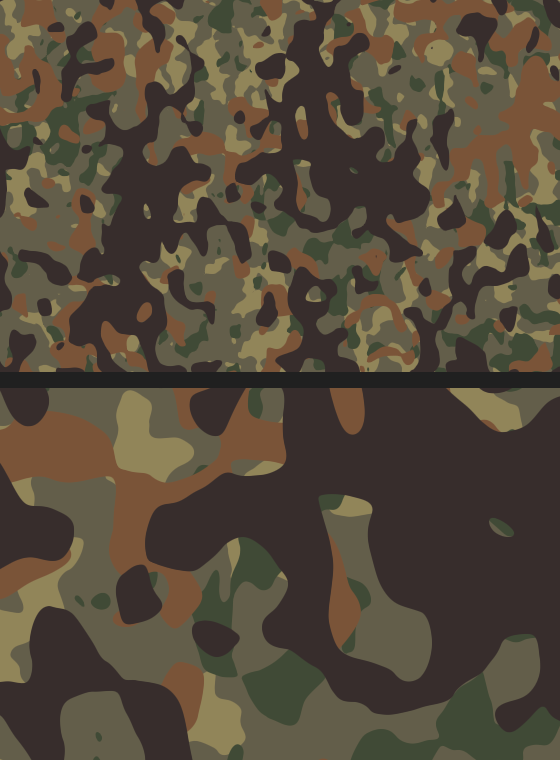
Top, the full canvas; bottom, a detail of the centre.
A Shadertoy shader for this pattern:

```glsl
#define GRAIN_FREQ 17.0     // spots per canvas height
#define WARP_FREQ 13.0
#define WARP_AMOUNT 0.022
#define NOISE_SPREAD 0.2117 // standard deviation of gradientNoise
#define GREY_CUT -0.58      // cuts in standard deviations, set the shares
#define GREEN_CUT 0.95
#define BROWN_CUT 0.70
#define DARK_CUT 0.52

const vec3 TAN   = vec3(0.57, 0.52, 0.35);
const vec3 GREY  = vec3(0.39, 0.37, 0.29);
const vec3 GREEN = vec3(0.25, 0.29, 0.21);
const vec3 BROWN = vec3(0.48, 0.33, 0.22);
const vec3 DARK  = vec3(0.215, 0.178, 0.174);

float hash(vec2 cell) {
    return fract(sin(dot(cell, vec2(127.1, 311.7))) * 43758.5453);
}

// Slope of a random unit gradient at a lattice corner
float cornerSlope(vec2 cell, vec2 offset) {
    float angle = 6.2832 * hash(cell);
    return dot(vec2(cos(angle), sin(angle)), offset);
}

float gradientNoise(vec2 p) {
    vec2 cell = floor(p), f = fract(p);
    vec2 s = f * f * (3.0 - 2.0 * f);
    vec2 e = vec2(1.0, 0.0);
    float low  = mix(cornerSlope(cell, f), cornerSlope(cell + e, f - e), s.x);
    float high = mix(cornerSlope(cell + e.yx, f - e.yx),
                     cornerSlope(cell + e.xx, f - e.xx), s.x);
    return mix(low, high, s.y);
}

// Clumped spots with unit spread: broad masses, round grains, ragged rims
float spots(vec2 p, float seed, float massFreq, float grainFreq, float clump, float ragged) {
    float c = cos(seed * 1.3), s = sin(seed * 1.3);
    vec2 q = mat2(c, s, -s, c) * p + seed * 7.3;
    vec2 w = q * WARP_FREQ;
    q += WARP_AMOUNT * vec2(gradientNoise(w), gradientNoise(w + 31.7));
    float field = clump * gradientNoise(q * massFreq)
                + sqrt(1.0 - clump * clump) * gradientNoise(q * grainFreq + 17.3)
                + ragged * gradientNoise(q * grainFreq * 2.3 + 53.9);
    return field / (NOISE_SPREAD * sqrt(1.0 + ragged * ragged));
}

// Lays a colour where the field exceeds its cut, with a smooth edge
vec3 lay(vec3 under, vec3 ink, float field, float cut) {
    float edge = max(0.55 * fwidth(field), 1e-4);
    return mix(under, ink, smoothstep(-edge, edge, field - cut));
}

void mainImage(out vec4 fragColor, in vec2 fragCoord) {
    vec2 p = fragCoord / iResolution.y;
    vec2 tall = p * vec2(1.1, 0.9);

    // Layers from the ground up
    vec3 color = TAN;
    color = lay(color, GREY,  spots(p, 1.0, 3.2, GRAIN_FREQ, 0.66, 0.22), GREY_CUT);
    color = lay(color, GREEN, spots(tall, 2.0, 4.0, GRAIN_FREQ, 0.62, 0.22), GREEN_CUT);
    color = lay(color, BROWN, spots(p, 3.0, 4.2, GRAIN_FREQ * 0.95, 0.60, 0.06), BROWN_CUT);
    color = lay(color, DARK,  spots(tall, 4.0, 3.5, GRAIN_FREQ * 0.9, 0.72, 0.05), DARK_CUT);

    fragColor = vec4(color, 1.0);
}
```
